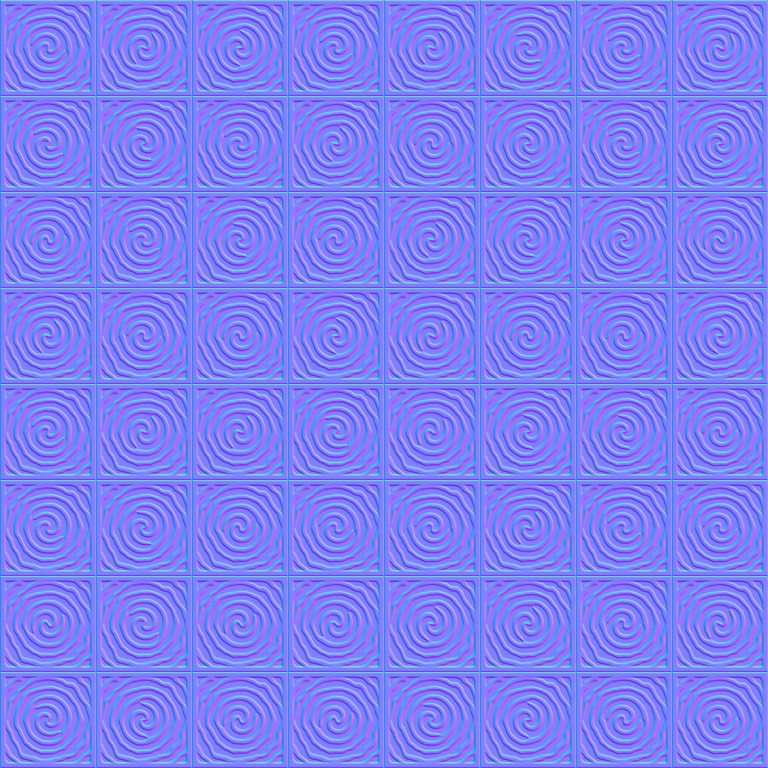
Write a Shadertoy shader that draws this texture map.

```glsl
// Normal map of square tiles, each a recessed panel with wavy rings around a curled S ridge.

const float TILES = 8.0;
const float PI = 3.14159265;
const float RING_PITCH = 0.1;
const float CORE_SIZE = 0.035;
const float TIP_DISTANCE = 0.185;
const float PANEL_INSET = 0.055;
const float WALL_WIDTH = 0.008;
const float SEAM_WIDTH = 0.011;
const float SEAM_DEPTH = 0.009;
const float FRAME_HEIGHT = 0.014;
const float RIDGE_HEIGHT = 0.0122;

float hash(vec2 p) {
    vec3 q = fract(vec3(p.xyx) * 0.1031);
    q += dot(q, q.yzx + 33.33);
    return fract((q.x + q.y) * q.z);
}

float valueNoise(vec2 p) {
    vec2 cell = floor(p);
    vec2 f = fract(p);
    f = f * f * (3.0 - 2.0 * f);
    float low = mix(hash(cell), hash(cell + vec2(1, 0)), f.x);
    float high = mix(hash(cell + vec2(0, 1)), hash(cell + vec2(1, 1)), f.x);
    return mix(low, high, f.y);
}

float angleOf(vec2 p) {
    return atan(p.y, p.x + 1e-5);
}

vec2 rotate(vec2 p, float angle) {
    float c = cos(angle), s = sin(angle);
    return vec2(c * p.x - s * p.y, s * p.x + c * p.y);
}

// Two spiral arms join at the centre and end at two opposite tips.
float ringRelief(vec2 p, float turn) {
    float radius = length(p);
    float wobble = valueNoise(p * 8.0 + 20.0) - 0.5;
    wobble += 0.6 * (valueNoise(p * 15.0 + 50.0) - 0.5);
    float coreRadius = length(vec2(radius, CORE_SIZE)) - CORE_SIZE;
    float wavyRadius = coreRadius + 0.05 * wobble * smoothstep(0.12, 0.5, radius);

    vec2 q = rotate(p, -turn);
    vec2 tip = vec2(TIP_DISTANCE, 0.0);
    float swirl = 2.0 * angleOf(q) - angleOf(q - tip) - angleOf(q + tip);
    float wave = cos(swirl - PI - 2.0 * PI * wavyRadius / RING_PITCH + PI);
    float ridge = smoothstep(-0.2, 0.9, wave);
    return mix(1.0, ridge, smoothstep(0.0, 0.025, radius));
}

// Height of the tiled surface, in tile units.
float surfaceHeight(vec2 uv) {
    vec2 p = fract(uv) - 0.5;
    float turn = PI * hash(floor(uv) * 7.3 + 11.0);
    float edge = 0.5 - max(abs(p.x), abs(p.y));
    float seam = SEAM_DEPTH * (1.0 - smoothstep(0.0, SEAM_WIDTH, edge));
    float panel = smoothstep(PANEL_INSET - WALL_WIDTH, PANEL_INSET + WALL_WIDTH, edge);
    float relief = RIDGE_HEIGHT * ringRelief(p, turn);
    return mix(FRAME_HEIGHT - seam, relief, panel);
}

vec3 surfaceNormal(vec2 uv, float stepSize) {
    vec2 e = vec2(stepSize, 0.0);
    float slopeX = surfaceHeight(uv + e.xy) - surfaceHeight(uv - e.xy);
    float slopeY = surfaceHeight(uv + e.yx) - surfaceHeight(uv - e.yx);
    return normalize(vec3(-slopeX, -slopeY, 2.0 * stepSize));
}

void mainImage(out vec4 fragColor, in vec2 fragCoord) {
    // Average four samples to smooth the edges.
    vec3 normal = vec3(0.0);
    for (int i = 0; i < 4; i++) {
        vec2 offset = vec2(i % 2, i / 2) * 0.5 - 0.25;
        vec2 uv = (fragCoord + offset) / iResolution.xy * TILES;
        normal += 0.25 * surfaceNormal(uv, 0.006);
    }
    fragColor = vec4(0.5 + 0.5 * normal, 1.0);
}
```
